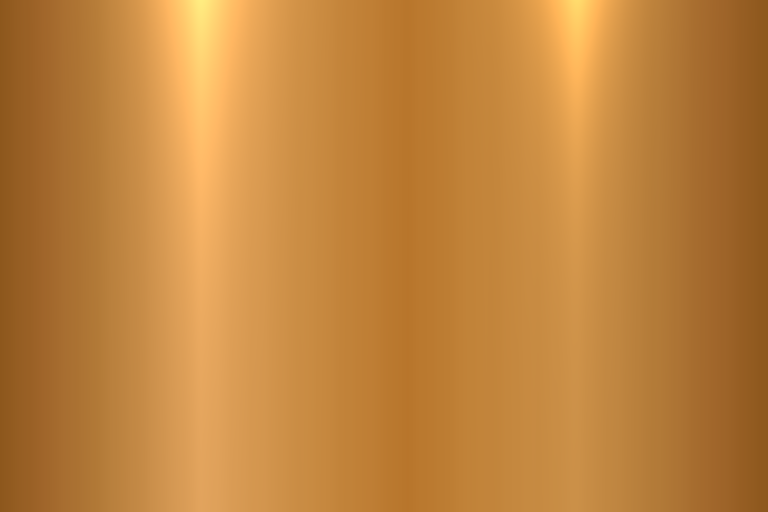
Write a Shadertoy shader that draws this texture.

```glsl
// Brushed copper sheet with two vertical folds lit from the top edge.
#define LEFT_RIDGE 0.262
#define RIGHT_RIDGE 0.752
#define CREASE 0.532
#define LEFT_REACH 0.30
#define RIGHT_REACH 0.215
#define LEFT_SPREAD 0.046
#define RIGHT_SPREAD 0.039
#define CORE_ROUNDING 0.009
#define GRAIN 0.004
#define GLOW_TINT vec3(0.42, 0.30, 0.145)

const vec3 EDGE = vec3(0.55, 0.34, 0.11);
const vec3 SHADE = vec3(0.625, 0.395, 0.165);
const vec3 BRONZE = vec3(0.70, 0.48, 0.22);
const vec3 LEFT_CREST = vec3(0.87, 0.63, 0.36);
const vec3 AMBER = vec3(0.785, 0.545, 0.26);
const vec3 FOLD = vec3(0.72, 0.46, 0.17);
const vec3 COPPER = vec3(0.755, 0.51, 0.22);
const vec3 RIGHT_CREST = vec3(0.79, 0.56, 0.28);

float ramp(float a, float b, float x) {
    return clamp((x - a) / (b - a), 0.0, 1.0);
}

// Shading across the sheet, independent of height
vec3 sheet(float x) {
    vec3 c = mix(EDGE, SHADE, ramp(0.0, 0.055, x));
    c = mix(c, BRONZE, ramp(0.055, 0.13, x));
    c = mix(c, LEFT_CREST, ramp(0.13, LEFT_RIDGE, x));
    c = mix(c, AMBER, ramp(LEFT_RIDGE, 0.40, x));
    c = mix(c, FOLD, ramp(0.40, CREASE, x));
    c = mix(c, COPPER, ramp(CREASE, 0.61, x));
    c = mix(c, RIGHT_CREST, ramp(0.61, RIGHT_RIDGE, x));
    c = mix(c, BRONZE, ramp(RIGHT_RIDGE, 0.855, x));
    c = mix(c, SHADE, ramp(0.855, 0.935, x));
    return mix(c, EDGE, ramp(0.935, 1.0, x));
}

// Light along a ridge, fading sideways and with depth below the top
float ridgeGlow(float dx, float depth, float spread, float reach) {
    float side = sqrt(dx * dx + CORE_ROUNDING * CORE_ROUNDING) - CORE_ROUNDING;
    return exp(-side / spread - depth / reach);
}

// Faint vertical brush lines
float brushed(float x) {
    float sum = 0.0;
    float frequency = 95.0;
    float weight = 0.5;
    for (int i = 0; i < 3; i++) {
        sum += weight * sin(frequency * x + 2.0 * float(i));
        frequency *= 2.3;
        weight *= 0.6;
    }
    return sum;
}

void mainImage(out vec4 fragColor, in vec2 fragCoord) {
    vec2 uv = fragCoord / iResolution.xy;
    float depth = 1.0 - uv.y;

    float glow = ridgeGlow(uv.x - LEFT_RIDGE, depth, LEFT_SPREAD, LEFT_REACH)
               + ridgeGlow(uv.x - RIGHT_RIDGE, depth, RIGHT_SPREAD, RIGHT_REACH);

    vec3 color = sheet(uv.x) + GLOW_TINT * glow + GRAIN * brushed(uv.x);
    fragColor = vec4(clamp(color, 0.0, 1.0), 1.0);
}
```
